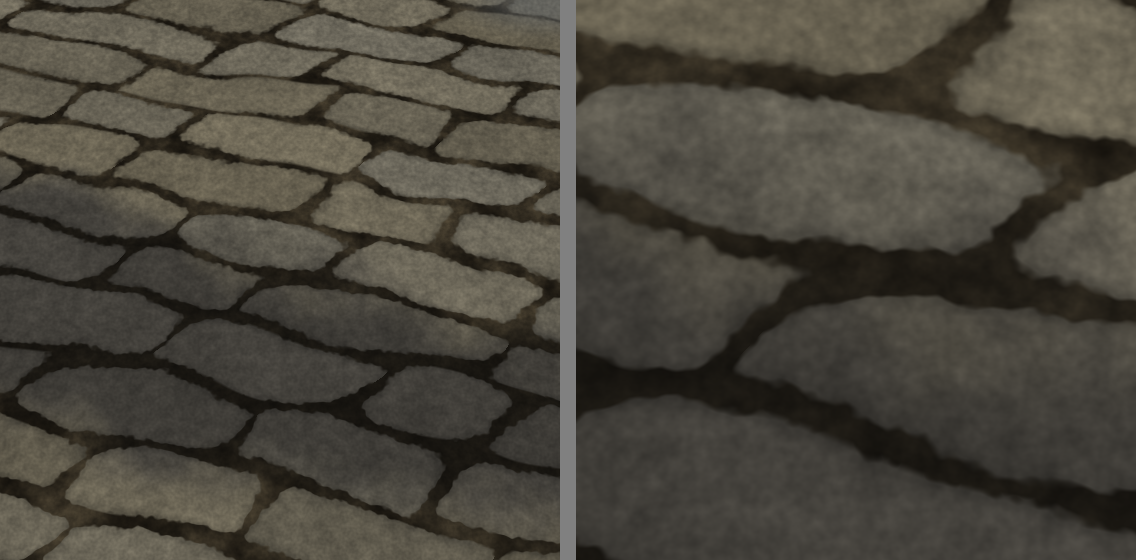
Left, the full canvas; right, a detail of the centre.
Reproduce this texture procedurally as a WebGL 2 fragment shader.

```glsl
#version 300 es
precision highp float;
// Worn cobblestones seen at a low angle, crossed by a soft shadow band.
// The ground is unprojected, split into skewed rows of uneven rounded blocks,
// then coloured with gradient noise for mottling, grit and earthy joints.
uniform vec2 u_resolution;
out vec4 fragColor;

const float HORIZON = 2.65;               // height of the vanishing line
const vec2 BLOCK = vec2(0.41, 0.158);     // block pitch on the ground

float hash(vec2 p) {
  vec3 q = fract(vec3(p.xyx) * 0.1031);
  q += dot(q, q.yzx + 33.33);
  return fract((q.x + q.y) * q.z);
}

vec2 gradient(vec2 cell) {
  float angle = 6.2832 * hash(cell);
  return vec2(cos(angle), sin(angle));
}

// Gradient noise, roughly -0.7 to 0.7
float noise(vec2 p) {
  vec2 i = floor(p), f = p - i;
  vec2 w = f * f * f * (f * (f * 6.0 - 15.0) + 10.0);
  vec2 e = vec2(1.0, 0.0);
  float low = mix(dot(gradient(i), f), dot(gradient(i + e.xy), f - e.xy), w.x);
  float high = mix(dot(gradient(i + e.yx), f - e.yx),
                   dot(gradient(i + e.xx), f - e.xx), w.x);
  return mix(low, high, w.y);
}

float fbm(vec2 p) {
  float sum = 0.0, amp = 0.6;
  for (int i = 0; i < 4; i++) {
    sum += amp * noise(p);
    p = mat2(1.6, 1.2, -1.2, 1.6) * p + 7.3;
    amp *= 0.55;
  }
  return sum;
}

float roundBox(vec2 p, vec2 halfSize, float radius) {
  vec2 q = abs(p) - halfSize + radius;
  return length(max(q, 0.0)) + min(max(q.x, q.y), 0.0) - radius;
}

// Screen to ground, with unit scale at the bottom edge
vec2 unproject(vec2 uv) {
  float nearness = HORIZON / (HORIZON - uv.y);
  return vec2((uv.x - 0.5) * nearness, HORIZON * (nearness - 1.0));
}

// Jittered position of the joint before block i in a row
float joint(float i, float row) {
  return i + 0.5 * (hash(vec2(i, row) + 41.0) - 0.5);
}

// Signed distance to the nearest block in x, its id in yz
vec3 cobbles(vec2 ground) {
  vec2 warped = ground + 0.03 * vec2(noise(ground * 7.0), noise(ground * 6.0 + 19.0));
  float v = (warped.y + 0.28 * warped.x) / BLOCK.y + 0.45 * noise(ground * 2.3 + 5.0);
  float row = floor(v);
  float u = (warped.x - 0.9 * warped.y) / (1.25 * BLOCK.x) + hash(vec2(row, 8.0));
  float i = floor(u);
  if (u < joint(i, row)) i -= 1.0;
  else if (u > joint(i + 1.0, row)) i += 1.0;
  float start = joint(i, row), end = joint(i + 1.0, row);
  vec2 id = vec2(i, row);

  vec2 p = vec2(u - 0.5 * (start + end), v - row - 0.5) * BLOCK;
  vec2 halfSize = 0.5 * vec2((end - start) * BLOCK.x, BLOCK.y);
  float seam = abs(p.y) - halfSize.y + 0.005;
  halfSize -= vec2(0.004 + 0.016 * hash(id + 77.0), 0.002 + 0.012 * hash(id + 3.0));
  p.y += 0.11 * (hash(id + 11.0) - 0.5) * p.x;
  p.x += 0.5 * (hash(id + 91.0) - 0.5) * p.y;
  float along = p.x / halfSize.x;
  halfSize.y -= 0.02 * hash(id + 23.0) * along * along;
  float d = roundBox(p, halfSize, 0.03);
  d += 0.009 * noise(ground * 28.0) + 0.007 * noise(ground * 75.0);
  return vec3(max(d, seam), id);
}

// 1 inside the diagonal shadow band, 0 in open light
float shadowBand(vec2 uv) {
  float offset = abs(uv.y - 0.46 + 0.26 * uv.x) + 0.16 * fbm(uv * 4.0 + 2.0);
  return 1.0 - smoothstep(-0.06, 0.07, offset - 0.21 + 0.06 * uv.x);
}

vec3 stoneColor(vec2 uv, vec2 ground, vec2 id, float d, float shade) {
  vec3 lit = mix(vec3(0.40, 0.385, 0.34), vec3(0.40, 0.375, 0.31), hash(id + 31.0));
  vec3 color = mix(lit, vec3(0.25, 0.24, 0.22), shade);
  color *= mix(0.92, 1.08, hash(id + 57.0)) * mix(0.96, 1.03, uv.y);
  color *= 1.0 + 0.2 * fbm(ground * 9.0 + id) + 0.26 * fbm(ground * 42.0);
  return color * mix(0.88, 1.02, smoothstep(0.0, 0.016, -d));
}

vec3 earthColor(vec2 uv, vec2 ground, float shade) {
  float dust = smoothstep(-0.35, 0.4, fbm(ground * 9.0 + 13.0));
  vec3 color = mix(vec3(0.10, 0.085, 0.06), vec3(0.25, 0.22, 0.165), dust);
  color = mix(color, vec3(0.085, 0.076, 0.06), 0.85 * shade);
  return color * (1.0 + 0.5 * fbm(ground * 40.0));
}

void main() {
  vec2 uv = gl_FragCoord.xy / u_resolution;
  vec2 ground = unproject(uv);
  float nearness = HORIZON / (HORIZON - uv.y);
  float shade = shadowBand(uv);

  vec3 block = cobbles(ground);
  float blur = max(0.0026, 1.0 / u_resolution.y) * nearness * nearness;
  float cover = 1.0 - smoothstep(-blur, blur, block.x);
  vec3 color = mix(earthColor(uv, ground, shade),
                   stoneColor(uv, ground, block.yz, block.x, shade), cover);

  // Cool sheen in the far corner, then fine grit
  float sheen = smoothstep(0.16, 0.04, length((uv - 1.0) * vec2(0.7, 2.0)));
  color = mix(color, vec3(0.37, 0.38, 0.38), 0.6 * sheen);
  color *= 1.0 + 0.11 * noise(uv * 170.0);
  fragColor = vec4(color, 1.0);
}
```
